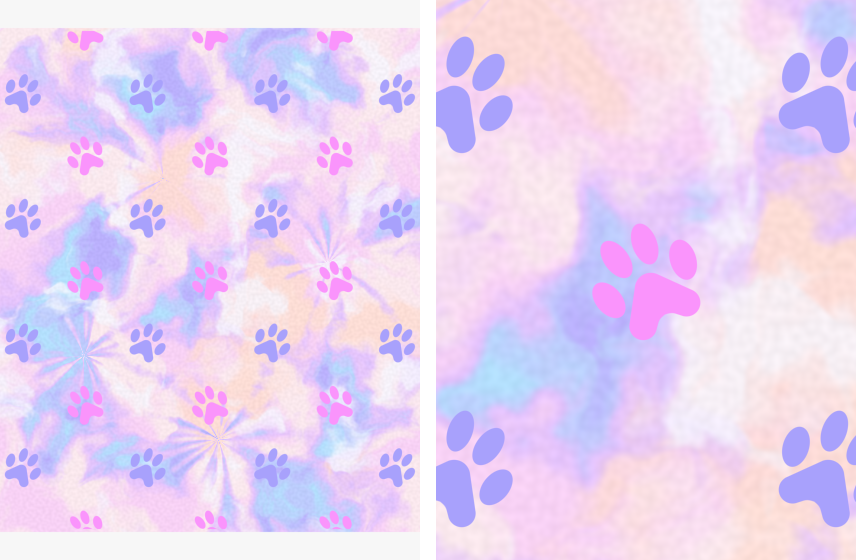
Left, the full canvas; right, a detail of the centre.
Write a Shadertoy shader that draws this pattern.

```glsl
// Layout, in canvas widths from the centre
const float CELL = 0.2969;
const float CLOTH_HALF = 0.6;
const float PRINT_HALF = 0.593;
const float PAW_UNIT = 0.1;      // paw unit as a share of the cell
const float PAW_TILT = 0.5;
const float WARP = 0.12;
const float STREAK = 0.75;
const float GRAIN = 0.025;

const vec3 MARGIN = vec3(0.97);
const vec3 PAW_PINK = vec3(0.98, 0.58, 0.99);
const vec3 PAW_VIOLET = vec3(0.66, 0.63, 0.99);
const vec3 BLUSH = vec3(0.98, 0.91, 0.93);
const vec3 PINK = vec3(0.97, 0.82, 0.96);
const vec3 PEACH = vec3(0.99, 0.86, 0.82);
const vec3 LAVENDER = vec3(0.89, 0.76, 0.99);
const vec3 SKY = vec3(0.74, 0.80, 0.99);
const vec3 VIOLET = vec3(0.73, 0.69, 0.99);
const vec3 AQUA = vec3(0.70, 0.88, 0.99);
const vec3 MIST = vec3(0.96, 0.96, 0.99);

// Dye pools: centre and radius
const vec3 BLUE_POOLS[13] = vec3[](
    vec3(-0.335, 0.42, 0.10), vec3(-0.13, 0.45, 0.12), vec3(0.26, 0.47, 0.11),
    vec3(0.45, 0.13, 0.09), vec3(-0.29, 0.07, 0.12), vec3(-0.36, -0.11, 0.13),
    vec3(-0.03, -0.04, 0.08), vec3(-0.37, -0.32, 0.10), vec3(-0.15, -0.44, 0.10),
    vec3(0.23, -0.51, 0.16), vec3(0.35, -0.27, 0.11), vec3(0.14, 0.09, 0.07),
    vec3(0.13, 0.57, 0.09));
const vec3 PEACH_POOLS[8] = vec3[](
    vec3(0.09, -0.15, 0.16), vec3(0.17, 0.0, 0.10), vec3(-0.08, 0.25, 0.10),
    vec3(-0.41, 0.33, 0.08), vec3(-0.03, -0.34, 0.10), vec3(0.33, -0.44, 0.08),
    vec3(0.42, -0.10, 0.10), vec3(-0.27, 0.56, 0.09));
const vec2 BURSTS[4] = vec2[](
    vec2(-0.11, 0.24), vec2(-0.30, -0.18), vec2(0.02, -0.38), vec2(0.28, 0.04));

vec2 turn(vec2 v, float angle) {
    float c = cos(angle), s = sin(angle);
    return vec2(c * v.x - s * v.y, s * v.x + c * v.y);
}

vec2 gradientAt(vec2 corner) {
    float angle = 6.2832 * fract(sin(dot(corner, vec2(127.1, 311.7))) * 43758.5);
    return vec2(cos(angle), sin(angle));
}

float gradientNoise(vec2 p) {
    vec2 i = floor(p), f = p - i, o = vec2(1, 0);
    vec2 u = f * f * f * (f * (f * 6.0 - 15.0) + 10.0);
    float low = mix(dot(gradientAt(i), f), dot(gradientAt(i + o), f - o), u.x);
    float high = mix(dot(gradientAt(i + o.yx), f - o.yx), dot(gradientAt(i + 1.0), f - 1.0), u.x);
    return 1.4 * mix(low, high, u.y);
}

float fbm(vec2 p) {
    float sum = 0.0, amp = 0.6;
    for (int i = 0; i < 4; i++) {
        sum += amp * gradientNoise(p);
        p = turn(p, 0.6) * 2.03 + 7.3;
        amp *= 0.5;
    }
    return sum;
}

float pool(vec2 p, vec3 spot) {
    vec2 d = (p - spot.xy) / spot.z;
    return exp(-dot(d, d));
}

// Rays of dye spreading from the folded knots
float streaks(vec2 p) {
    float sum = 0.0;
    for (int i = 0; i < 4; i++) {
        vec2 d = p - BURSTS[i];
        float r = length(d);
        vec2 ray = d / (r + 0.001);
        sum += gradientNoise(ray * 4.0 + r * 4.0 + float(i) * 13.7) * exp(-18.0 * r * r);
    }
    return sum;
}

vec3 tieDye(vec2 p) {
    vec2 q = p + WARP * vec2(fbm(p * 5.0), fbm(p * 5.0 + 17.0));
    float rays = STREAK * streaks(p);
    float blue = 0.75 * fbm(q * 8.0 + 31.0) + rays;
    float peach = 0.7 * fbm(q * 7.0 + 53.0) - 0.5 * rays;
    for (int i = 0; i < 13; i++) blue += 0.85 * pool(q, BLUE_POOLS[i]);
    for (int i = 0; i < 8; i++) peach += 0.9 * pool(q, PEACH_POOLS[i]);
    float tint = fbm(q * 9.0 + 71.0);
    float core = smoothstep(0.5, 0.9, blue);

    vec3 color = mix(BLUSH, PINK, smoothstep(-0.2, 0.25, fbm(q * 6.0 + 5.0)));
    color = mix(color, PEACH, 0.85 * smoothstep(0.35, 0.9, peach));
    color = mix(color, LAVENDER, smoothstep(0.15, 0.55, blue));
    color = mix(color, SKY, smoothstep(0.45, 0.8, blue));
    color = mix(color, VIOLET, core * smoothstep(0.0, 0.35, tint));
    color = mix(color, AQUA, core * smoothstep(0.0, 0.35, -tint));
    color = mix(color, MIST, 0.8 * smoothstep(0.12, 0.45, fbm(q * 7.0 + 91.0) - 0.3 * rays));
    return color + GRAIN * gradientNoise(p * 130.0);
}

float ellipse(vec2 p, vec2 radii) {
    float k = length(p / radii);
    return k * (k - 1.0) / max(length(p / (radii * radii)), 0.001);
}

float smoothMin(float a, float b, float k) {
    float h = max(k - abs(a - b), 0.0) / k;
    return min(a, b) - 0.25 * h * h * k;
}

// Four toes and a two-lobed pad, mirrored about the paw axis
float pawDistance(vec2 cell) {
    vec2 p = turn(cell / PAW_UNIT, -PAW_TILT);
    p.x = abs(p.x);
    float outer = ellipse(turn(p - vec2(1.13, 0.0), 0.2), vec2(0.35, 0.55));
    float inner = ellipse(turn(p - vec2(0.43, 0.86), 0.14), vec2(0.33, 0.57));
    vec2 top = vec2(0.0, -0.27), arm = vec2(0.66, -0.78);
    float t = clamp(dot(p - top, arm) / dot(arm, arm), 0.0, 1.0);
    float lobe = length(p - top - arm * t) - mix(0.43, 0.37, t);
    float pad = smoothMin(lobe, length(p - vec2(0.0, -0.66)) - 0.38, 0.2);
    return min(min(outer, inner), pad) * PAW_UNIT * CELL;
}

void mainImage(out vec4 fragColor, in vec2 fragCoord) {
    vec2 p = (fragCoord - 0.5 * iResolution.xy) / iResolution.x;
    float edge = 0.75 / iResolution.x;
    vec3 color = tieDye(p);

    // Two interleaved paw lattices, the violet one mirrored
    vec2 pinkCell = fract(p / CELL + 0.5) - 0.5;
    vec2 violetCell = (fract(p / CELL) - 0.5) * vec2(-1, 1);
    float trim = abs(p.y) - PRINT_HALF;
    color = mix(color, PAW_PINK, smoothstep(edge, -edge, max(pawDistance(pinkCell), trim)));
    color = mix(color, PAW_VIOLET, smoothstep(edge, -edge, max(pawDistance(violetCell), trim)));

    // Plain margins above and below
    color = mix(color, MARGIN, smoothstep(-edge, edge, abs(p.y) - CLOTH_HALF));
    fragColor = vec4(color, 1.0);
}
```
